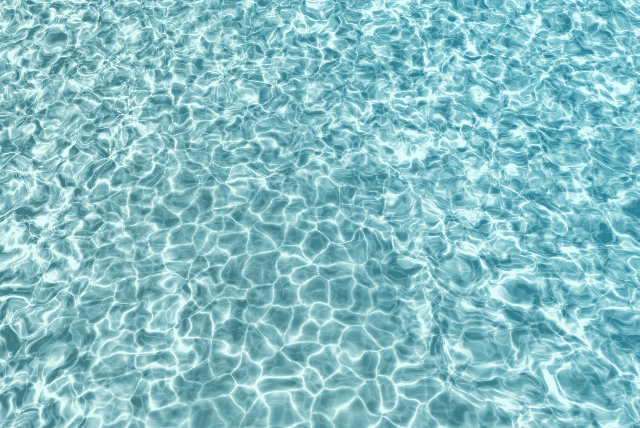
A Shadertoy shader for this texture:

```glsl
#define CELLS 14.5
#define WARP 0.62
#define LINE_SHARPNESS 9.5
#define LINE_GAIN 0.66
#define RIPPLE_GAIN 0.26
#define BASE_TONE 0.10
#define SHADE vec3(0.20, 0.43, 0.47)
#define WATER vec3(0.49, 0.715, 0.74)
#define GLINT vec3(0.88, 0.99, 0.98)
#define BLUE_TINT vec3(-0.09, 0.025, 0.07)

vec2 hash22(vec2 p) {
    vec3 h = fract(p.xyx * vec3(0.1031, 0.1030, 0.0973));
    h += dot(h, h.yzx + 33.33);
    return fract((h.xx + h.yz) * h.zy);
}

float noise(vec2 p) {
    vec2 cell = floor(p), f = fract(p);
    f = f * f * f * (f * (f * 6.0 - 15.0) + 10.0);
    float low = mix(hash22(cell).x, hash22(cell + vec2(1, 0)).x, f.x);
    float high = mix(hash22(cell + vec2(0, 1)).x, hash22(cell + 1.0).x, f.x);
    return mix(low, high, f.y);
}

float fbm(vec2 p) {
    float sum = 0.0, gain = 0.54;
    for (int i = 0; i < 4; i++) {
        sum += gain * noise(p);
        p = mat2(1.6, 1.2, -1.2, 1.6) * p + 7.3;
        gain *= 0.5;
    }
    return sum;
}

vec2 swirl(vec2 p) {
    return vec2(noise(p + 3.7), noise(p + 41.2)) - 0.5;
}

// Gap between the two nearest cell centres: zero along the light web
float webGap(vec2 p) {
    vec2 cell = floor(p);
    float nearest = 9.0, second = 9.0;
    for (int y = -1; y <= 1; y++)
    for (int x = -1; x <= 1; x++) {
        vec2 site = cell + vec2(x, y);
        float d = length(site + 0.05 + 0.9 * hash22(site) - p);
        second = min(second, max(nearest, d));
        nearest = min(nearest, d);
    }
    return second - nearest;
}

// Bright thread with a faint halo, its width varying along the way
float caustic(vec2 p, float sharpness) {
    float gap = webGap(p);
    float width = mix(0.5, 1.7, noise(p * 1.3 + 19.0));
    return 0.85 * exp(-gap * sharpness / width) + 0.15 * exp(-gap * 3.5);
}

// Thin curling filaments along the mid level of a noise field
float filament(vec2 p) {
    return exp(-abs(fbm(p) - 0.5) * 19.0);
}

void mainImage(out vec4 fragColor, in vec2 fragCoord) {
    vec2 uv = fragCoord / iResolution.xy;
    vec2 p = fragCoord / iResolution.y;

    // Perspective: cells shrink and flatten towards the top
    vec2 q = vec2((p.x - 0.75) * (1.0 + 0.75 * p.y), p.y * (1.0 + 0.6 * p.y));
    q += 20.0;

    // Regions: choppy left, calm centre, broad bluish right
    float drift = 0.25 * (noise(q * 3.0) - 0.5);
    float choppy = smoothstep(0.45, 0.08, uv.x + drift);
    float broad = smoothstep(0.6, 0.85, uv.x + 0.2 * uv.y + drift);
    float far = smoothstep(0.4, 0.95, uv.y + drift);
    float rough = max(choppy, max(0.8 * far, 0.75 * broad));

    // Bent domains for the light webs
    vec2 c = q * CELLS;
    vec2 bend = swirl(c * 0.8) * WARP * (1.0 + 0.5 * rough)
              + swirl(c * 2.1) * WARP * (0.4 + 0.45 * rough);
    float mainWeb = caustic(c + bend, LINE_SHARPNESS);
    float fineWeb = caustic(c * 1.9 + bend * 1.5 + 9.0, LINE_SHARPNESS * 0.65);
    vec2 slant = vec2(c.x * 0.36 + c.y * 0.16, c.y * 0.45);
    float broadWeb = caustic(slant + bend * 0.5 + 31.0, LINE_SHARPNESS * 2.1);

    // Surface ripples: leaning on the left, stretched sideways on the right
    vec2 lean = vec2(c.x * 2.3 + c.y * 0.8, c.y * 1.5);
    vec2 wide = vec2(c.x * 1.1 + c.y * 0.4, c.y * 2.3);
    float ripple = mix(filament(wide + bend), filament(lean + bend), choppy);
    float patches = fbm(c * 0.7 + 5.0) - 0.5;
    float mottling = fbm(c * 2.4 + bend * 1.5 + 63.0) - 0.5;

    // Total brightness
    float fade = mix(0.65, 1.2, noise(c * 0.7 + 77.0));
    float tone = BASE_TONE + 0.05 * far;
    tone += LINE_GAIN * mainWeb * fade * (1.0 - 0.45 * broad) * (1.0 - 0.2 * far);
    tone += LINE_GAIN * fineWeb * (0.26 + 0.36 * rough) * fade;
    tone += LINE_GAIN * broadWeb * (0.1 + 0.75 * broad);
    tone += RIPPLE_GAIN * ripple * (0.5 + 0.75 * rough);
    tone += 0.22 * patches + mottling * (0.5 + 0.75 * rough);
    tone = clamp(tone, 0.0, 1.0);

    // Water colours
    vec3 colour = mix(SHADE, WATER, smoothstep(-0.2, 0.5, tone));
    colour = mix(colour, GLINT, smoothstep(0.3, 1.05, tone));
    float blue = smoothstep(0.35, 1.1, uv.x * 0.8 + uv.y * 0.4);
    colour += BLUE_TINT * blue * (1.0 - 0.8 * tone);
    fragColor = vec4(colour, 1.0);
}
```
